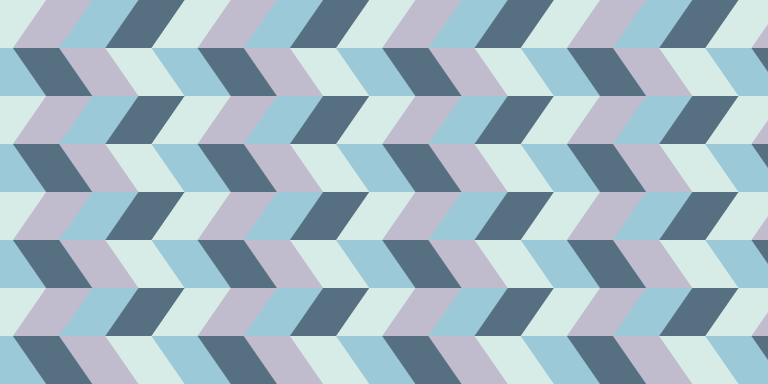
A Shadertoy shader for this pattern:

```glsl
// Chevron bands of slanted parallelograms in four muted tones.
// A triangle wave shears vertical stripes into a zigzag; alternate rows
// use a reordered palette, and edges blend neighbouring cells.

#define ROWS 8.0            // bands down the canvas
#define STRIPE_WIDTH 0.1202 // stripe width, in canvas heights
#define SLANT 0.72          // sideways shift over one row, in stripes
#define MINT vec3(0.843, 0.922, 0.906)
#define LILAC vec3(0.753, 0.737, 0.808)
#define SKY vec3(0.608, 0.788, 0.843)
#define SLATE vec3(0.341, 0.439, 0.506)

// Flat colour of one parallelogram
vec3 cellColor(int stripe, int row) {
    int k = stripe & 3;
    if ((row & 1) == 0)
        return k == 0 ? MINT : k == 1 ? LILAC : k == 2 ? SKY : SLATE;
    return k == 0 ? SKY : k == 1 ? SLATE : k == 2 ? LILAC : MINT;
}

// Share of a pixel lying past the nearest whole-number edge
float edgeCoverage(float position, float edge, float pixelSize) {
    return clamp((position - edge) / pixelSize + 0.5, 0.0, 1.0);
}

// Row of stripes, blended across the nearest slanted edge
vec3 rowColor(float across, float pixelSize, int row) {
    float edge = floor(across + 0.5);
    int stripe = int(edge);
    return mix(cellColor(stripe - 1, row), cellColor(stripe, row),
               edgeCoverage(across, edge, pixelSize));
}

void mainImage(out vec4 fragColor, in vec2 fragCoord) {
    vec2 p = fragCoord / iResolution.y;
    float pixel = 1.0 / iResolution.y;

    // Row coordinate from the top, and the zigzag it drives
    float down = (1.0 - p.y) * ROWS;
    float zigzag = 1.0 - abs(mod(down, 2.0) - 1.0);
    float across = p.x / STRIPE_WIDTH + SLANT * zigzag;

    // Pixel footprint across a slanted edge
    float acrossPixel = pixel * length(vec2(1.0 / STRIPE_WIDTH, SLANT * ROWS));

    // Blend the two rows that meet at the nearest seam
    float seam = floor(down + 0.5);
    int row = int(seam);
    vec3 color = mix(rowColor(across, acrossPixel, row - 1),
                     rowColor(across, acrossPixel, row),
                     edgeCoverage(down, seam, pixel * ROWS));

    fragColor = vec4(color, 1.0);
}
```
